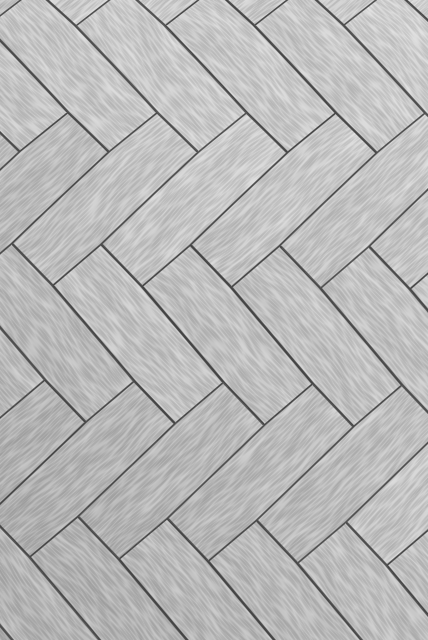
Give the GLSL for this pattern, as a WebGL 2 fragment shader.

```glsl
#version 300 es
precision highp float;

#define ORIGIN vec2(0.445, 0.574)
#define HALF_STEP 0.1043
#define HALF_PERIOD 0.321
#define LEAN 0.009
#define UNIT 0.144
#define JOINT_FALLING 0.0027
#define JOINT_RISING 0.0020
#define WOOD_TONE 0.757
#define JOINT_TONE 0.25
#define PLANK_VARIATION 0.045
#define GRAIN_DEPTH 0.12

uniform vec2 u_resolution;
out vec4 fragColor;

vec2 hash2(vec2 p) {
    vec3 q = fract(p.xyx * vec3(0.1031, 0.1030, 0.0973));
    q += dot(q, q.yzx + 33.33);
    return fract((q.xx + q.yz) * q.zy);
}

// Distance to the nearest scattered point
float cellular(vec2 p) {
    vec2 cell = floor(p);
    float nearest = 2.0;
    for (int y = -1; y <= 1; y++) {
        for (int x = -1; x <= 1; x++) {
            vec2 c = cell + vec2(x, y);
            nearest = min(nearest, length(c + hash2(c) - p));
        }
    }
    return nearest;
}

// Canvas position to plank axes: x runs down-right, y runs up-right
vec2 plankAxes(vec2 p) {
    vec2 q = p - ORIGIN;
    q.y -= q.x * (0.008 + 0.0205 * q.y);
    float above = min(q.y, 0.0);
    q.y -= 0.1126 * above * above;
    // Plank ends are slightly narrower than a third of the length
    float t = q.y / HALF_PERIOD;
    float f = fract(t);
    float s = 3.0 * (floor(t) + min(f * 1.086, 1.0 - (1.0 - f) * 0.962));
    float d = (q.x + LEAN * s) / HALF_STEP;
    return 0.5 * vec2(d + s, d - s);
}

// Long, wavering fibres; g.x runs along the plank, g.y across it
float woodGrain(vec2 g, vec2 seed) {
    float phase = 6.2832 * seed.x;
    g.y += (seed.y - 0.5) * 0.10 * g.x;
    g.y += 0.035 * sin(1.7 * g.x + phase) + 0.010 * sin(5.3 * g.x + 4.0 * g.y + 2.0 * phase);
    vec2 shift = seed * 90.0;
    float fine = smoothstep(0.12, 0.80, cellular(g * vec2(3.2, 25.0) + shift));
    float broad = smoothstep(0.10, 0.85, cellular(g * vec2(1.3, 11.0) + shift.yx));
    float bands = sin(9.0 * g.y + phase + 1.2 * sin(1.1 * g.x + phase))
                + 0.6 * sin(23.0 * g.y + 3.0 * phase + sin(2.1 * g.x));
    return 0.75 * (fine - 0.52) + 0.35 * (broad - 0.5) + 0.09 * bands;
}

void main() {
    vec2 p = gl_FragCoord.xy / u_resolution;
    p = vec2(p.x, 1.5 * (1.0 - p.y));
    float pixel = 1.0 / u_resolution.x;

    // Herringbone: three cells per plank, six cell classes
    vec2 axes = plankAxes(p);
    vec2 cell = floor(axes);
    vec2 f = axes - cell;
    float k = mod(cell.x - cell.y, 6.0);
    bool falling = k > 0.5 && k < 3.5;
    float third = falling ? k - 1.0 : mod(6.0 - k, 6.0);
    vec2 id = cell - (falling ? vec2(third, 0.0) : vec2(0.0, third));
    vec2 g = falling ? vec2(third + f.x, f.y) : vec2(third + f.y, f.x);
    vec2 seed = hash2(id + (falling ? 17.0 : 71.0));

    // Distances to the plank borders
    vec2 edge = min(g, vec2(3.0, 1.0) - g) * UNIT;
    float toFalling = falling ? edge.y : edge.x;
    float toRising = falling ? edge.x : edge.y;
    float outside = min(toFalling - JOINT_FALLING, toRising - JOINT_RISING);

    // Wood tone with broad light from the upper right
    float tone = WOOD_TONE + 0.06 * (p.x - 0.5) - 0.055 * (p.y - 0.75);
    tone += PLANK_VARIATION * (seed.x - 0.5);
    tone += GRAIN_DEPTH * woodGrain(g, seed);
    // Pale bevel beside the joint
    tone += 0.03 * exp(-max(outside, 0.0) / 0.004);

    float wood = smoothstep(-0.7 * pixel, 0.8 * pixel, outside);
    float joint = JOINT_TONE + 0.08 * seed.y;
    fragColor = vec4(vec3(mix(joint, tone, wood)), 1.0);
}
```
